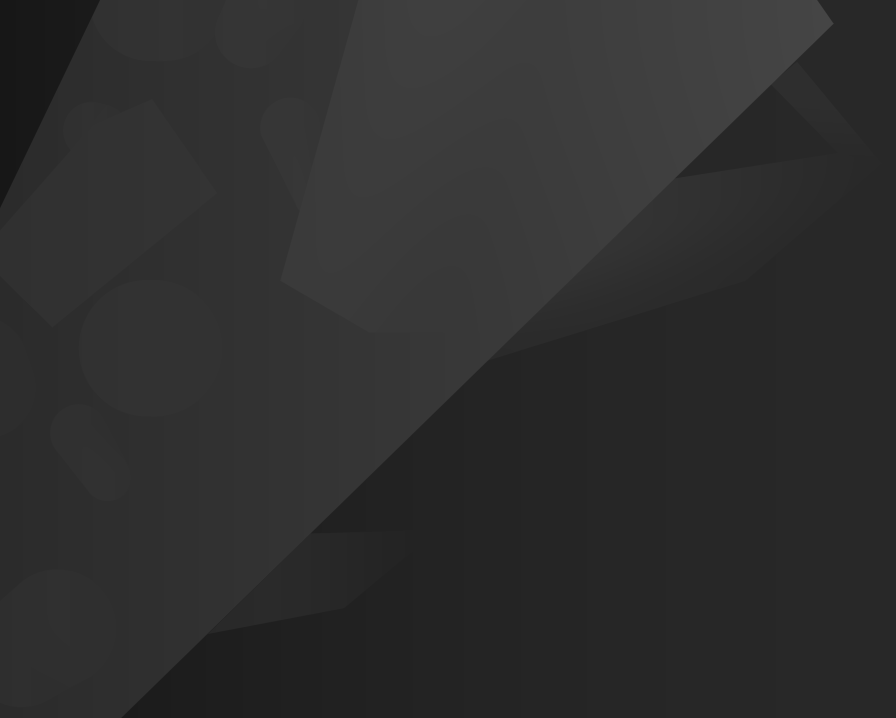
This background is drawn by a WebGL 2 fragment shader. Its source:

```glsl
#version 300 es
precision highp float;

uniform vec2 u_resolution;
out vec4 fragColor;

// Signed distance to a line; negative on the left of a -> b
float edge(vec2 p, vec2 a, vec2 b) {
    vec2 d = normalize(b - a);
    return dot(p - a, vec2(d.y, -d.x));
}

// Convex quad with counterclockwise corners
float quad(vec2 p, vec2 a, vec2 b, vec2 c, vec2 d) {
    return max(max(edge(p, a, b), edge(p, b, c)),
               max(edge(p, c, d), edge(p, d, a)));
}

// Antialiased coverage of a distance field
float cover(float d) {
    float px = 1.0 / u_resolution.y;
    return 1.0 - smoothstep(-0.7 * px, 0.7 * px, d);
}

// Stones: segment endpoints, and a radius at each end
const vec4 STONES[8] = vec4[8](
    vec4(0.21, 1.00, 0.23, 1.00), vec4(0.37, 0.99, 0.35, 0.955),
    vec4(0.405, 0.822, 0.43, 0.72), vec4(0.128, 0.818, 0.14, 0.815),
    vec4(0.205, 0.515, 0.215, 0.515), vec4(0.11, 0.397, 0.15, 0.335),
    vec4(0.08, 0.125, 0.03, 0.09), vec4(-0.03, 0.49, -0.02, 0.46));
const vec2 RADII[8] = vec2[8](
    vec2(0.085), vec2(0.055, 0.05), vec2(0.042, 0.018), vec2(0.04),
    vec2(0.095), vec2(0.04, 0.033), vec2(0.082, 0.075), vec2(0.07));

float stones(vec2 p) {
    float light = 0.0;
    for (int i = 0; i < 8; i++) {
        vec2 a = STONES[i].xy;
        vec2 axis = STONES[i].zw - a;
        float t = clamp(dot(p - a, axis) / dot(axis, axis), 0.0, 1.0);
        float radius = mix(RADII[i].x, RADII[i].y, t);
        vec2 offset = p - a - axis * t;
        // The right flank melts into the panel
        float fade = 1.0 - 0.7 * smoothstep(-0.2, 1.0, offset.x / radius);
        light = max(light, 0.013 * fade * cover(length(offset) - radius));
    }
    return light;
}

void main() {
    vec2 p = gl_FragCoord.xy / u_resolution.y;
    p.x *= 1.25 * u_resolution.y / u_resolution.x;

    // Dark backdrop
    float shade = 0.09 + 0.1 * p.x - 0.037 * p.x * p.x;

    // Slabs behind the panel
    float upperSlab = quad(p, vec2(0.681, 0.498), vec2(1.04, 0.609),
                           vec2(1.23, 0.772), vec2(1.169, 0.787));
    upperSlab = max(max(edge(p, vec2(0.681, 0.498), vec2(1.04, 0.609)),
                        edge(p, vec2(1.04, 0.609), vec2(1.23, 0.772))),
                    max(edge(p, vec2(1.23, 0.772), vec2(1.169, 0.787)),
                        edge(p, vec2(1.169, 0.787), vec2(0.944, 0.752))));
    float slabDepth = -edge(p, vec2(0.681, 0.498), vec2(1.04, 0.609));
    float slabLight = 0.06 * (1.0 - smoothstep(0.75, 1.3, p.x))
                    * mix(0.4, 1.0, smoothstep(0.0, 0.12, slabDepth));
    shade += slabLight * cover(upperSlab);

    float strut = quad(p, vec2(1.075, 0.883), vec2(1.169, 0.787),
                       vec2(1.23, 0.772), vec2(1.112, 0.914));
    shade += 0.026 * smoothstep(0.74, 0.88, p.y) * cover(strut);

    float lowerSlab = quad(p, vec2(0.29, 0.117), vec2(0.48, 0.153),
                           vec2(0.611, 0.262), vec2(0.433, 0.257));
    shade += 0.042 * (1.0 - smoothstep(0.35, 0.62, p.x)) * cover(lowerSlab);

    // Large diagonal panel, with its stones
    float panel = max(edge(p, vec2(0.169, 0.0), vec2(1.163, 0.967)),
                      max(edge(p, vec2(1.163, 0.967), vec2(1.14, 1.0)),
                          edge(p, vec2(0.13, 0.98), vec2(0.0, 0.71))));
    float surface = 0.168 + 0.08 * p.x + stones(p);

    // Angular block at the left
    float block = quad(p, vec2(-0.03, 0.645), vec2(0.073, 0.544),
                       vec2(0.303, 0.731), vec2(0.19, 0.894));
    block = max(block, edge(p, vec2(0.212, 0.862), vec2(0.13, 0.826)));
    float blockShade = 0.188 + 0.05 * p.x;
    surface = mix(surface, blockShade, cover(block));

    // Raised upper face, fading toward the diagonal
    float face = max(edge(p, vec2(0.5, 1.0), vec2(0.391, 0.609)),
                     max(edge(p, vec2(0.391, 0.609), vec2(0.515, 0.537)),
                         edge(p, vec2(0.515, 0.537), vec2(0.6, 0.537))));
    float faceFade = 1.0 - smoothstep(0.4, 0.64, p.x - 0.35 * (p.y - 0.55));
    float glow = 0.01 * smoothstep(0.5, 1.0, p.y) * smoothstep(0.4, 0.7, p.x);
    float faceShade = 0.168 + 0.08 * p.x + 0.026 * faceFade + glow;
    surface = mix(surface, faceShade, cover(face));

    shade = mix(shade, surface, cover(panel));
    fragColor = vec4(vec3(shade), 1.0);
}
```
